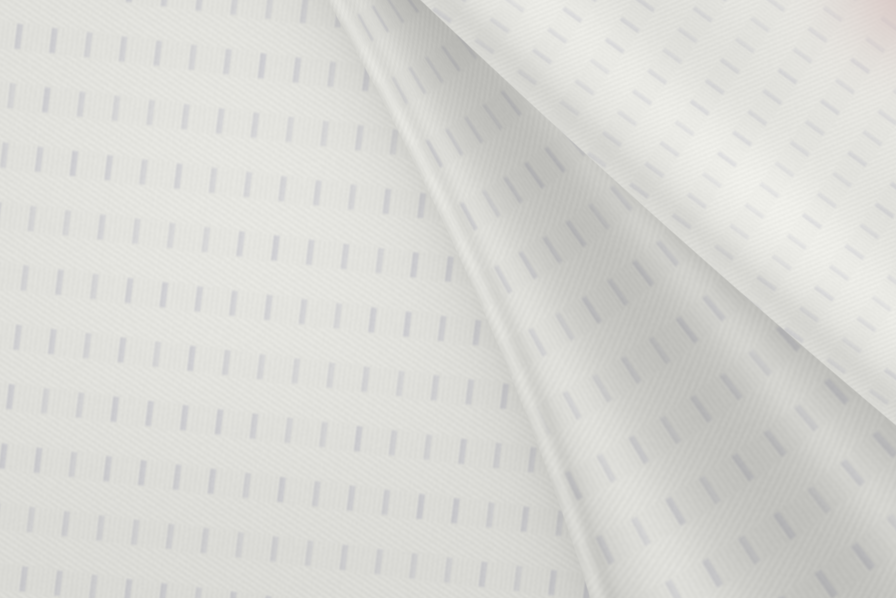
This texture is drawn by a Shadertoy shader. Its source:

```glsl
// Draws pale woven cloth with a grid of short dashes: a flat sheet, a fanned fold and a draped roll.

const float TAU = 6.2831853;
const vec3 CLOTH_TINT = vec3(1.0, 1.0, 0.979);
const vec3 DASH_TINT = vec3(0.915, 0.915, 0.95);
const vec3 BLUSH = vec3(0.84, 0.76, 0.75);
const vec2 FAN_APEX = vec2(0.266, 1.586);

float hash(vec2 p) {
    vec3 q = fract(vec3(p.xyx) * 0.1031);
    q += dot(q, q.yzx + 33.33);
    return fract((q.x + q.y) * q.z);
}

float noise(vec2 p) {
    vec2 i = floor(p), f = fract(p);
    f = f * f * (3.0 - 2.0 * f);
    return mix(mix(hash(i), hash(i + vec2(1, 0)), f.x),
               mix(hash(i + vec2(0, 1)), hash(i + vec2(1, 1)), f.x), f.y);
}

// Smooth bump of height one around a centre
float bump(float x, float centre, float width) {
    float t = (x - centre) / width;
    return exp(-t * t);
}

// Soft-edged interval around zero
float bar(float x, float halfWidth, float blur) {
    return 1.0 - smoothstep(halfWidth - blur, halfWidth + blur, abs(x));
}

// Sine thread that fades out when too fine to resolve
float thread(float phase) {
    return sin(TAU * phase) * (1.0 - smoothstep(0.25, 0.6, fwidth(phase)));
}

// Grid coordinates along two perpendicular axes, in cells
vec2 gridCells(vec2 p, vec2 across, vec2 cellSize) {
    return vec2(dot(p, across), dot(p, vec2(-across.y, across.x))) / cellSize;
}

// Woven surface: grid in cells, brightness and dash strength
vec3 weave(vec2 grid, float light, float dashStrength) {
    vec2 cell = round(grid);
    vec2 local = grid - cell;
    vec2 blur = fwidth(grid) * 0.7 + vec2(0.025, 0.02);

    // Upright threads beside the dashes, twill between the rows
    float plainBand = bar(local.y, 0.23, 0.05);
    float upright = thread(grid.x * 7.0);
    float twill = thread(grid.x * 3.0 + grid.y * 10.0);
    float threads = mix(twill, 0.6 * upright, plainBand);
    float grain = noise(grid * vec2(16.0, 26.0)) - 0.5;
    light += 0.009 * threads + 0.012 * grain - 0.006 * plainBand;

    // One dash per cell, with uneven strength
    float dash = bar(local.x, 0.085, blur.x) * bar(local.y, 0.21, blur.y);
    dash *= dashStrength * mix(0.65, 1.0, hash(cell + 40.0));
    return light * CLOTH_TINT * mix(vec3(1.0), DASH_TINT, dash);
}

// Brightness of the flat sheet, darker beside the fold
float sheetLight(vec2 p, float edgeDistance) {
    float light = 0.872 + 0.03 * bump(length(p - vec2(0.42, 0.66)), 0.0, 0.42);
    light -= 0.015 * smoothstep(0.45, 0.0, p.y);
    return light - 0.065 * exp(edgeDistance / 0.05);
}

// Brightness across the fanned fold
float foldLight(float angle, float edgeDistance, float rollDistance) {
    float light = 0.79 + 0.085 * bump(angle, 0.505, 0.045);
    light -= 0.03 * bump(angle, 0.63, 0.05);
    light += 0.05 * bump(angle, 0.70, 0.025);
    light += 0.055 * bump(edgeDistance, 0.012, 0.011);
    light -= 0.025 * bump(edgeDistance, 0.032, 0.012);
    return light - 0.045 * exp(rollDistance / 0.035);
}

// Brightness across the draped roll
float rollLight(vec2 p, float edgeDistance) {
    float light = 0.865 + 0.055 * bump(edgeDistance, 0.14, 0.08);
    light += 0.035 * smoothstep(0.2, 0.42, edgeDistance);
    light += 0.02 * bump(length(p - vec2(1.32, 0.7)), 0.0, 0.18);
    light -= 0.035 * bump(edgeDistance, 0.03, 0.025);
    return light;
}

void mainImage(out vec4 fragColor, in vec2 fragCoord) {
    vec2 p = fragCoord / iResolution.y;
    float pixel = 1.0 / iResolution.y;
    float depth = 1.0 - p.y;

    // Signed distances to the two curved cloth edges
    float foldDistance = 0.88 * (p.x - (0.547 + 0.57 * depth - 0.13 * depth * depth));
    float run = p.x - 0.703;
    float rollDistance = 0.74 * (0.95 * run - 0.07 * run * run - depth);

    // Flat sheet, slightly tilted
    vec2 sheetGrid = gridCells(p - vec2(0.693, 0.557), vec2(0.993, -0.12), vec2(0.0586, 0.1));
    vec3 color = weave(sheetGrid, sheetLight(p, min(foldDistance, 0.0)), 1.0);

    // Fold whose columns fan out from a point above
    vec2 ray = p - FAN_APEX;
    float angle = atan(ray.x, -ray.y);
    vec2 fanGrid = vec2((angle - 0.54) / 0.04, length(ray) / 0.12);
    float hem = smoothstep(0.015, 0.03, foldDistance);
    vec3 fold = weave(fanGrid, foldLight(angle, foldDistance, min(rollDistance, 0.0)), 0.85 * hem);
    color = mix(color, fold, smoothstep(-pixel, pixel, foldDistance));

    // Roll draped over the upper right
    vec2 rollGrid = gridCells(p - vec2(1.17, 0.82), vec2(0.59, 0.81), vec2(0.043, 0.088));
    vec3 roll = weave(rollGrid, rollLight(p, rollDistance), 0.7);
    roll = mix(roll, BLUSH, 0.8 * bump(length(p - vec2(1.53, 1.03)), 0.0, 0.12));
    color = mix(color, roll, smoothstep(-pixel, pixel, rollDistance));

    fragColor = vec4(clamp(color, 0.0, 1.0), 1.0);
}
```
